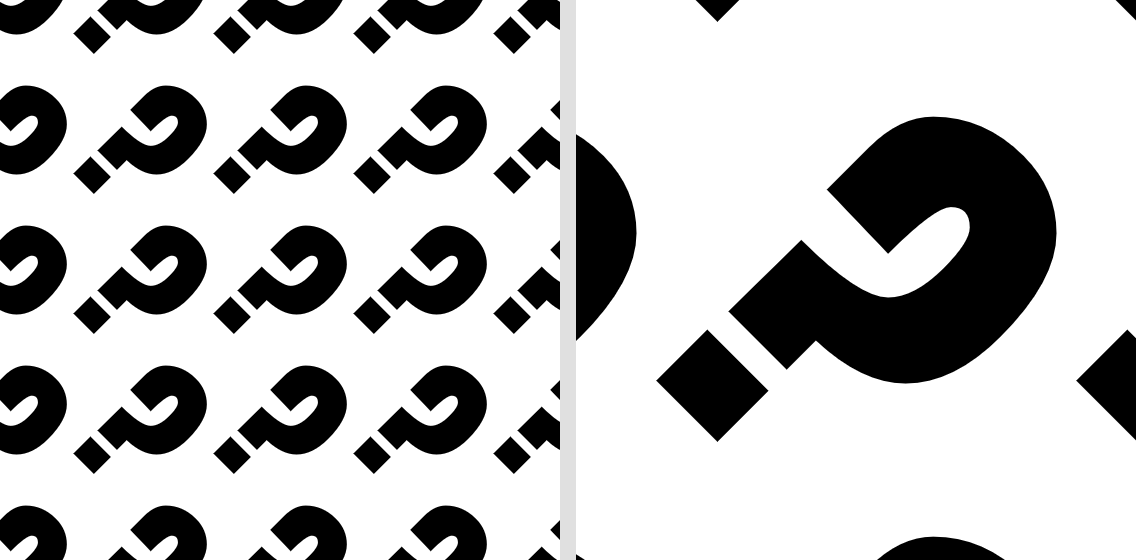
Left: the whole. Right: its middle third, enlarged.
Reproduce this pattern procedurally as a WebGL 1 fragment shader.

```glsl
precision highp float;
// Four by four grid of bold black question marks, tilted 45 degrees, on white.
// Each hook is a closed outline of lines and quadratic curves, turned into
// a signed distance; the dot below it is a box. Every cell is identical.

uniform vec2 u_resolution;

vec2 point;              // position inside the upright glyph
vec2 pen;                // current end of the outline
float nearest = 1e5;     // distance to the outline so far
float side = 1.0;        // flips at each crossing, negative inside

void lineTo(vec2 end) {
  vec2 edge = end - pen;
  vec2 rel = point - pen;
  float along = clamp(dot(rel, edge) / dot(edge, edge), 0.0, 1.0);
  nearest = min(nearest, length(rel - edge * along));
  if ((pen.y > point.y) != (end.y > point.y)) {
    if (rel.x < edge.x * rel.y / edge.y) side = -side;
  }
  pen = end;
}

void curveTo(vec2 control, vec2 end) {
  vec2 start = pen;
  for (int i = 1; i <= 8; i++) {
    float t = float(i) / 8.0;
    lineTo(mix(mix(start, control, t), mix(control, end, t), t));
  }
}

float hookDistance() {
  // stem
  pen = vec2(-65.0, -10.0);
  lineTo(vec2(-66.0, -109.0));
  lineTo(vec2(14.0, -109.0));
  lineTo(vec2(14.0, -69.0));
  // outer bowl
  curveTo(vec2(75.0, -67.0), vec2(105.0, -37.0));
  curveTo(vec2(138.0, -4.0), vec2(138.0, 60.0));
  curveTo(vec2(138.0, 137.0), vec2(105.5, 169.5));
  curveTo(vec2(75.0, 200.0), vec2(30.0, 200.0));
  curveTo(vec2(-24.0, 200.0), vec2(-59.0, 165.0));
  curveTo(vec2(-82.0, 142.0), vec2(-82.0, 100.0));
  // flat tip
  lineTo(vec2(-82.0, 42.0));
  lineTo(vec2(4.0, 40.0));
  // inner bowl, back to the stem
  curveTo(vec2(4.0, 104.0), vec2(15.0, 115.0));
  curveTo(vec2(28.0, 128.0), vec2(42.0, 114.0));
  curveTo(vec2(52.0, 104.0), vec2(52.0, 68.0));
  curveTo(vec2(52.0, 28.0), vec2(34.0, 10.0));
  curveTo(vec2(14.0, -10.0), vec2(-65.0, -10.0));
  return side * nearest;
}

float boxDistance(vec2 p, vec2 halfSize) {
  vec2 d = abs(p) - halfSize;
  return length(max(d, 0.0)) + min(max(d.x, d.y), 0.0);
}

void main() {
  vec2 uv = gl_FragCoord.xy / u_resolution;
  vec2 cell = (fract(uv * 4.0 + 0.5) - 0.5) * 288.0;

  // turn the cell so that the glyph stands upright (scales by sqrt 2)
  point = vec2(cell.x - cell.y, cell.x + cell.y);
  float dotShape = boxDistance(point - vec2(-26.0, -171.0), vec2(42.0, 35.0));
  float glyph = min(hookDistance(), dotShape);

  // one pixel wide smooth edge
  float pixel = 4.0 * 288.0 * sqrt(2.0) / min(u_resolution.x, u_resolution.y);
  float ink = clamp(0.5 - glyph / pixel, 0.0, 1.0);
  gl_FragColor = vec4(vec3(1.0 - ink), 1.0);
}
```
